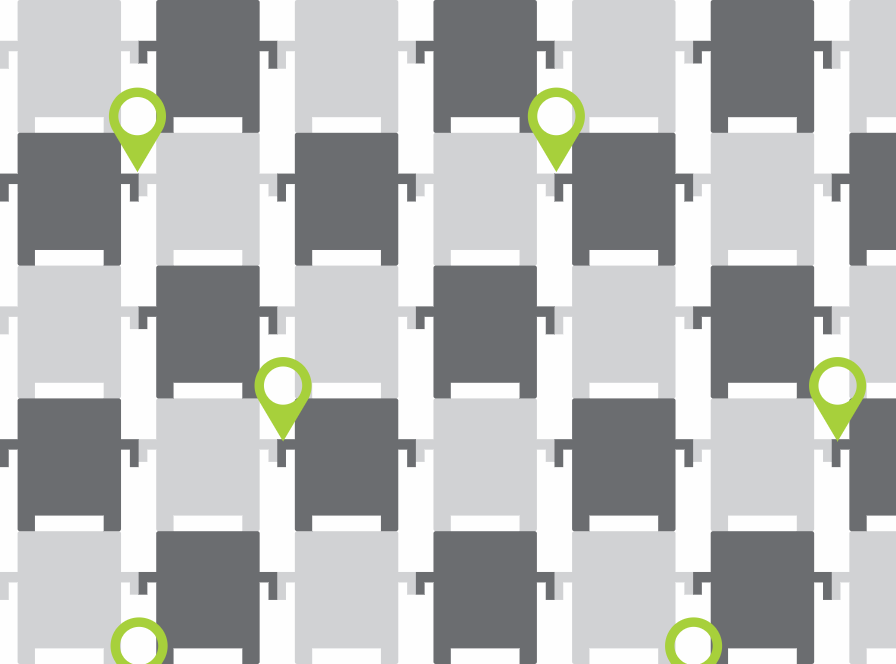
This pattern is drawn by a Shadertoy shader. Its source:

```glsl
#define VIEW_HEIGHT 570.0
#define CELL vec2(119.0, 114.0)
#define BODY_HALF 44.4
#define NOTCH_HALF 29.5
#define NOTCH_TOP 100.6
#define CORNER 2.0
#define PIN_RADIUS 24.5
#define PIN_HOLE 16.4
#define PIN_LENGTH 48.0
#define PAPER vec3(0.995)
#define LIGHT vec3(0.82, 0.824, 0.832)
#define DARK vec3(0.42, 0.427, 0.44)

const vec3 PIN_COLOR = vec3(0.655, 0.815, 0.23);

// Pin bands: first x, y from the top, horizontal spacing
const vec3 PIN_BANDS[3] = vec3[3](
    vec3(118.0, 99.7, 359.6),
    vec3(243.0, 331.0, 476.0),
    vec3(119.4, 554.5, 476.0));

float boxDist(vec2 p, vec2 lo, vec2 hi, float radius) {
    vec2 q = abs(p - 0.5 * (lo + hi)) - 0.5 * (hi - lo) + radius;
    return length(max(q, 0.0)) + min(max(q.x, q.y), 0.0) - radius;
}

// Vehicle front: notched body with a hooked mirror on each side
float vehicleDist(vec2 p, float hookEnd) {
    vec2 m = vec2(abs(p.x), p.y);
    float edge = 0.5 * CELL.x;
    float body = boxDist(p, vec2(-BODY_HALF, 0.0), vec2(BODY_HALF, CELL.y), CORNER);
    float notch = boxDist(p, vec2(-NOTCH_HALF, NOTCH_TOP), vec2(NOTCH_HALF, CELL.y + 20.0), 0.0);
    float arm = boxDist(m, vec2(BODY_HALF - 4.0, 35.0), vec2(edge, 44.0), 0.0);
    float hook = boxDist(m, vec2(edge - 7.5, 35.0), vec2(edge, hookEnd), 0.0);
    return min(max(body, -notch), min(arm, hook));
}

// Ring that tapers along tangents to a point below
float pinDist(vec2 p) {
    float b = PIN_RADIUS / PIN_LENGTH;
    float a = sqrt(1.0 - b * b);
    vec2 m = vec2(abs(p.x), p.y);
    float k = dot(m, vec2(-b, a));
    float drop = dot(m, vec2(a, b)) - PIN_RADIUS;
    if (k < 0.0) drop = length(m) - PIN_RADIUS;
    else if (k > a * PIN_LENGTH) drop = length(m - vec2(0.0, PIN_LENGTH));
    return max(drop, PIN_HOLE - length(p));
}

float coverage(float dist, float pixel) {
    return clamp(0.5 - dist / pixel, 0.0, 1.0);
}

void mainImage(out vec4 fragColor, in vec2 fragCoord) {
    float pixel = VIEW_HEIGHT / iResolution.y;
    vec2 p = vec2(fragCoord.x, iResolution.y - fragCoord.y) * pixel;
    vec3 color = PAPER;

    // Sum the four nearest cells so abutting edges blend without seams
    vec2 base = floor(p / CELL - 0.5);
    for (int i = 0; i < 4; i++) {
        vec2 id = base + vec2(i & 1, i >> 1);
        vec2 local = p - id * CELL - vec2(0.5 * CELL.x, 0.0);
        bool isDark = mod(id.x + id.y, 2.0) > 0.5;
        bool oddRow = mod(id.y, 2.0) > 0.5;

        // Hook length varies with row, tone and side
        bool longHook = oddRow ? isDark : isDark == (local.x > 0.0);
        float dist = vehicleDist(local, longHook ? 59.0 : 54.5);
        color += coverage(dist, pixel) * ((isDark ? DARK : LIGHT) - PAPER);
    }

    // Pins, with open centers
    for (int i = 0; i < 3; i++) {
        vec3 band = PIN_BANDS[i];
        vec2 local = p - band.xy;
        local.x = mod(local.x + 0.5 * band.z, band.z) - 0.5 * band.z;
        color = mix(color, PIN_COLOR, coverage(pinDist(local), pixel));
    }

    fragColor = vec4(color, 1.0);
}
```
